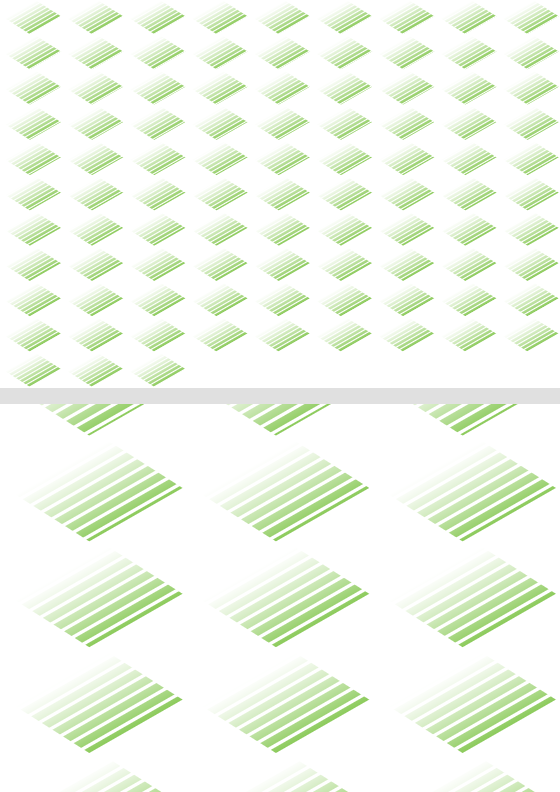
Top: the whole. Bottom: its middle third, enlarged.
Write a Shadertoy shader that draws this pattern.

```glsl
// Grid of slanted diamonds cut into fading green stripes that creep a little in each cell.

const vec2  GRID         = vec2(9.0, 11.0);   // columns, rows
const float FRAMES       = 93.0;              // filled cells, counted from the top left
const vec2  CORNER       = vec2(0.478, 0.035); // bottom corner, in cell units
const vec2  ALONG        = vec2(0.500, 0.505); // side parallel to the stripes
const vec2  ACROSS       = vec2(-0.398, 0.445); // side the stripes are stacked on
const float STRIPES      = 7.0;               // stripe periods per diamond
const float FILL         = 0.70;              // painted part of a period
const float START_PHASE  = 0.15;              // stripe shift in the first cell
const float FADE_POWER   = 1.3;
const vec3  GREEN        = vec3(0.55, 0.795, 0.36);
const vec3  BACKGROUND   = vec3(1.0);

// Painted length of the stripe pattern from 0 to x
float paintedLength(float x) {
    return floor(x) * FILL + min(fract(x), FILL);
}

// Stripe pattern averaged over a pixel of the given width
float stripeCoverage(float x, float width) {
    return (paintedLength(x + 0.5 * width) - paintedLength(x - 0.5 * width)) / width;
}

// Smoothed mask of the unit interval
float unitMask(float x, float width) {
    return clamp(0.5 + min(x, 1.0 - x) / width, 0.0, 1.0);
}

void mainImage(out vec4 fragColor, in vec2 fragCoord) {
    // Cell and its reading-order index
    vec2 grid = fragCoord / iResolution.xy * GRID;
    vec2 cell = floor(grid);
    float frame = (GRID.y - 1.0 - cell.y) * GRID.x + cell.x;

    // Diamond coordinates: x along the stripes, y from the dark edge to the pale one
    mat2 toDiamond = inverse(mat2(ALONG, ACROSS));
    vec2 diamond = toDiamond * (grid - cell - CORNER);

    // Size of one pixel in diamond coordinates
    vec2 stepX = toDiamond * vec2(GRID.x / iResolution.x, 0.0);
    vec2 stepY = toDiamond * vec2(0.0, GRID.y / iResolution.y);
    vec2 pixel = sqrt(stepX * stepX + stepY * stepY);

    // Stripes advance by one period over the whole sheet
    float phase = START_PHASE + frame / FRAMES;
    float stripes = stripeCoverage(diamond.y * STRIPES - phase, pixel.y * STRIPES);

    // Outline, fade and empty trailing cells
    float outline = unitMask(diamond.x, pixel.x) * unitMask(diamond.y, pixel.y);
    float fade = pow(clamp(1.0 - diamond.y, 0.0, 1.0), FADE_POWER);
    float filled = step(frame + 0.5, FRAMES);

    fragColor = vec4(mix(BACKGROUND, GREEN, stripes * outline * fade * filled), 1.0);
}
```
